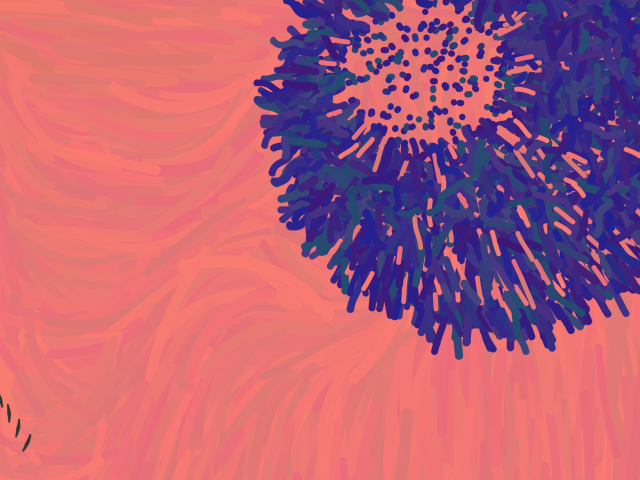
Give the GLSL for this background, as a WebGL 1 fragment shader.

```glsl
precision highp float;
uniform vec2 u_resolution;

vec4 hash4(vec2 p) {
  vec4 q = fract(p.xyxy * vec4(0.1031, 0.1030, 0.0973, 0.1099));
  q += dot(q, q.wzxy + 33.33);
  return fract((q.xxyz + q.yzzw) * q.zywx);
}

// Distance to a round brush stroke, bent as a parabola and rippled by a wave
float stroke(vec2 p, float angle, float halfLen, float radius, float bend, float wave, float phase) {
  float c = cos(angle), s = sin(angle);
  vec2 q = vec2(c * p.x + s * p.y, c * p.y - s * p.x);
  float t = clamp(q.x, -halfLen, halfLen);
  float curve = bend * t * t + wave * sin(90.0 * t + phase);
  float slope = 2.0 * bend * t + 90.0 * wave * cos(90.0 * t + phase);
  return length(vec2(q.x - t, (q.y - curve) / sqrt(1.0 + slope * slope))) - radius;
}

float cover(float d) {
  float px = 0.7 / u_resolution.y;
  return 1.0 - smoothstep(-px, px, d);
}

// Direction of the long strokes: bowls at left, upright at right
float flowAngle(vec2 p) {
  float a = -1.2 + 1.1 * smoothstep(-0.02, 0.2, p.x);
  a += 1.3 * smoothstep(0.25, 0.52, p.x + 0.5 * (0.6 - p.y));
  a += 0.4 * smoothstep(0.5, 0.9, p.x);
  a -= 2.0 * exp(-30.0 * dot(p - vec2(0.64, 0.42), p - vec2(0.64, 0.42)));
  return mix(a, -0.15, smoothstep(0.84, 0.95, p.y));
}

vec3 pinkTone(vec4 r, vec2 p) {
  vec3 tone = mix(vec3(0.92, 0.41, 0.48), vec3(1.0, 0.49, 0.44), r.x);
  tone = mix(tone, vec3(0.84, 0.48, 0.45), 0.8 * r.y * r.y);
  float warm = smoothstep(0.6, 1.0, p.y) * smoothstep(0.6, 0.2, p.x);
  return mix(tone, vec3(0.87, 0.48, 0.37), 0.6 * warm * r.z);
}

vec3 blueTone(vec4 r) {
  vec3 tone = mix(vec3(0.25, 0.09, 0.46), vec3(0.13, 0.13, 0.57), r.x);
  tone = mix(tone, vec3(0.14, 0.30, 0.44), smoothstep(0.55, 0.95, r.y));
  return mix(tone, vec3(0.32, 0.25, 0.52), 0.75 * r.z * r.z);
}

vec3 paintGround(vec2 p) {
  vec3 col = vec3(0.93, 0.47, 0.46);
  for (int layer = 0; layer < 13; layer++) {
    float k = float(layer);
    vec2 grid = p / 0.16 + hash4(vec2(k, 7.0)).xy;
    for (int j = -1; j <= 1; j++) for (int i = -1; i <= 1; i++) {
      vec2 cell = floor(grid) + vec2(float(i), float(j));
      vec4 r = hash4(cell + 31.0 * k + 50.0);
      vec4 tint = hash4(cell + 17.0 * k + 190.0);
      vec2 offset = (grid - cell - 0.2 - 0.6 * r.xy) * 0.16;
      vec2 center = p - offset;
      float angle = flowAngle(center);
      vec2 ahead = 0.04 * vec2(cos(angle), sin(angle));
      float bend = clamp((flowAngle(center + ahead) - angle) / 0.08, -2.5, 2.5);
      float spread = 0.45 + 0.8 * smoothstep(0.35, 0.0, length(center - vec2(0.05, 0.22)));
      float d = stroke(offset, angle + spread * (r.z - 0.5), 0.11 + 0.05 * r.w,
                       0.006 + 0.007 * tint.w, bend + r.w - 0.5, 0.0, 0.0);
      col = mix(col, pinkTone(tint, center), 0.85 * cover(d));
    }
  }
  return col;
}

// Round tangle of short strokes with a dotted clearing
vec3 paintTangle(vec3 col, vec2 p) {
  if (length(p - vec2(1.02, 0.75)) > 0.54) return col;
  for (int layer = 0; layer < 10; layer++) {
    float k = float(layer);
    vec2 grid = p / 0.05 + hash4(vec2(k, 3.0)).xy;
    for (int j = -1; j <= 1; j++) for (int i = -1; i <= 1; i++) {
      vec2 cell = floor(grid) + vec2(float(i), float(j));
      vec4 r = hash4(cell + 23.0 * k + 70.0);
      vec4 tint = hash4(cell + 41.0 * k + 310.0);
      vec2 offset = (grid - cell - r.xy) * 0.05;
      vec2 center = p - offset;
      vec2 fromHole = center - vec2(0.885, 0.85);
      float rim = length(center - vec2(1.02, 0.75));
      float hole = length(fromHole / vec2(0.175, 0.155)) + 0.25 * (r.z - 0.5);
      if (rim > 0.415 + 0.05 * r.w) continue;

      float fringe = max(smoothstep(0.34, 0.42, rim), smoothstep(1.5, 1.1, hole));
      float low = smoothstep(0.56, 0.46, center.y);
      float angle = atan(fromHole.y, fromHole.x);
      angle += (r.z - 0.5) * mix(3.6, 0.9, max(0.7 * fringe, low));
      float halfLen = 0.016 + 0.02 * r.w;
      float radius = 0.0065 + 0.002 * tint.w;
      float wave = 0.008 * tint.x * (1.0 - 0.8 * low);
      vec3 tone = blueTone(tint);

      if (hole < 1.08) {
        if (tint.z > 0.45) continue;
        halfLen = 0.003 * r.w;
        radius = 0.0065;
        wave = 0.0;
      } else if (layer > 6) {
        // Pink gaps radiate from the clearing and through the lower right
        vec2 patch = (center - vec2(1.13, 0.64)) / vec2(0.17, 0.11);
        float gap = 0.45 * exp(-dot(patch, patch)) + 0.35 * low
                  + 0.4 * smoothstep(1.55, 1.1, hole);
        if (r.w < gap) {
          tone = pinkTone(tint, center);
          angle = atan(fromHole.y, fromHole.x) + 0.5 * (r.z - 0.5);
          halfLen = 0.012 + 0.02 * tint.y;
          radius = 0.005;
          wave *= 0.3;
        }
      }
      float d = stroke(offset, angle, halfLen, radius, 0.0, wave, 6.28 * tint.y);
      col = mix(col, tone, cover(d));
    }
  }
  return col;
}

void main() {
  vec2 p = gl_FragCoord.xy / u_resolution.y;
  vec3 col = paintTangle(paintGround(p), p);
  // Dark flecks at the lower left edge
  for (int i = 0; i < 4; i++) {
    float k = float(i);
    vec2 q = p - vec2(0.019 * k, 0.17 - 0.031 * k);
    float d = stroke(q, 1.9 - 0.25 * k, 0.018, 0.004 - 0.12 * abs(q.y), 4.0, 0.0, 0.0);
    col = mix(col, vec3(0.19, 0.22, 0.20), cover(d));
  }
  gl_FragColor = vec4(col, 1.0);
}
```
